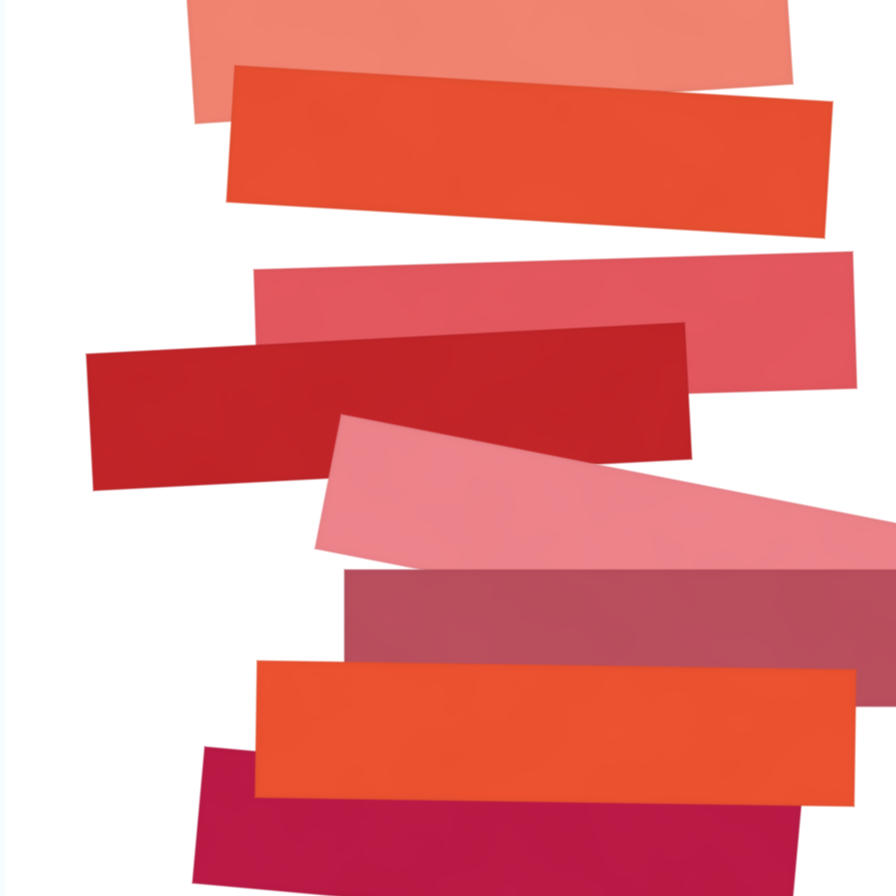
Give the GLSL for this background, as a Shadertoy shader.

```glsl
// A loose stack of tilted paper strips in reds, pinks and oranges on white.
// Each strip is a rotated box distance, painted back to front in one loop;
// layered sines add a faint pigment mottling and a soft rim to each strip.

const int STRIP_COUNT = 8;
const vec2 STRIP_HALF_SIZE = vec2(0.3346, 0.0766);
const float EDGE_SOFTNESS = 0.0017;
const float MOTTLE_AMOUNT = 0.006;
const float RIM_DARKENING = 0.05;
const float RIM_WIDTH = 0.003;
const float MARGIN_WIDTH = 0.006;
const vec3 PAPER_WHITE = vec3(1.0);
const vec3 MARGIN_TINT = vec3(0.965, 0.992, 0.996);

// Center x, center y and tilt in radians, from back to front.
const vec3 STRIP_POSE[STRIP_COUNT] = vec3[STRIP_COUNT](
    vec3(0.5464, 0.9602,  0.0662),
    vec3(0.5911, 0.8305, -0.0605),
    vec3(0.6198, 0.6328,  0.0300),
    vec3(0.4342, 0.5462,  0.0525),
    vec3(0.6943, 0.3982, -0.1935),
    vec3(0.7188, 0.2878,  0.0000),
    vec3(0.5547, 0.0604, -0.0900),
    vec3(0.6201, 0.1813, -0.0148));

const vec3 STRIP_COLOR[STRIP_COUNT] = vec3[STRIP_COUNT](
    vec3(0.942, 0.512, 0.440),   // salmon
    vec3(0.910, 0.310, 0.190),   // orange
    vec3(0.888, 0.342, 0.366),   // coral
    vec3(0.758, 0.142, 0.156),   // brick red
    vec3(0.932, 0.516, 0.542),   // pink
    vec3(0.725, 0.305, 0.365),   // mauve
    vec3(0.730, 0.100, 0.270),   // crimson
    vec3(0.925, 0.318, 0.186));  // bright orange

vec2 rotate(vec2 p, float angle) {
    float c = cos(angle), s = sin(angle);
    return vec2(c * p.x - s * p.y, s * p.x + c * p.y);
}

float boxDistance(vec2 p, vec2 halfSize) {
    vec2 q = abs(p) - halfSize;
    return length(max(q, 0.0)) + min(max(q.x, q.y), 0.0);
}

// Smooth, cloudy variation between about -1 and 1.
float mottle(vec2 p) {
    float sum = 0.0, weight = 0.5;
    for (int i = 0; i < 4; i++) {
        sum += weight * sin(p.x + 1.3 * sin(p.y)) * cos(p.y + 0.7 * sin(p.x));
        p = rotate(p, 0.9) * 1.9 + 2.3;
        weight *= 0.5;
    }
    return sum;
}

void mainImage(out vec4 fragColor, in vec2 fragCoord) {
    // Square layout centered on the canvas
    vec2 p = (fragCoord - 0.5 * iResolution.xy) / iResolution.y + 0.5;
    float soft = max(EDGE_SOFTNESS, 0.75 / iResolution.y);

    // White ground with a pale tint at the left margin
    float margin = 1.0 - smoothstep(MARGIN_WIDTH - soft, MARGIN_WIDTH + soft, p.x);
    vec3 color = mix(PAPER_WHITE, MARGIN_TINT, margin);

    // Strips, back to front
    for (int i = 0; i < STRIP_COUNT; i++) {
        vec3 pose = STRIP_POSE[i];
        vec2 local = rotate(p - pose.xy, -pose.z);
        float dist = boxDistance(local, STRIP_HALF_SIZE);
        float cover = 1.0 - smoothstep(-soft, soft, dist);
        float rim = exp(-abs(dist) / RIM_WIDTH);
        vec3 ink = STRIP_COLOR[i] * (1.0 - RIM_DARKENING * rim);
        ink += MOTTLE_AMOUNT * mottle(local * 22.0 + float(i) * 5.0);
        color = mix(color, ink, cover);
    }

    fragColor = vec4(clamp(color, 0.0, 1.0), 1.0);
}
```
